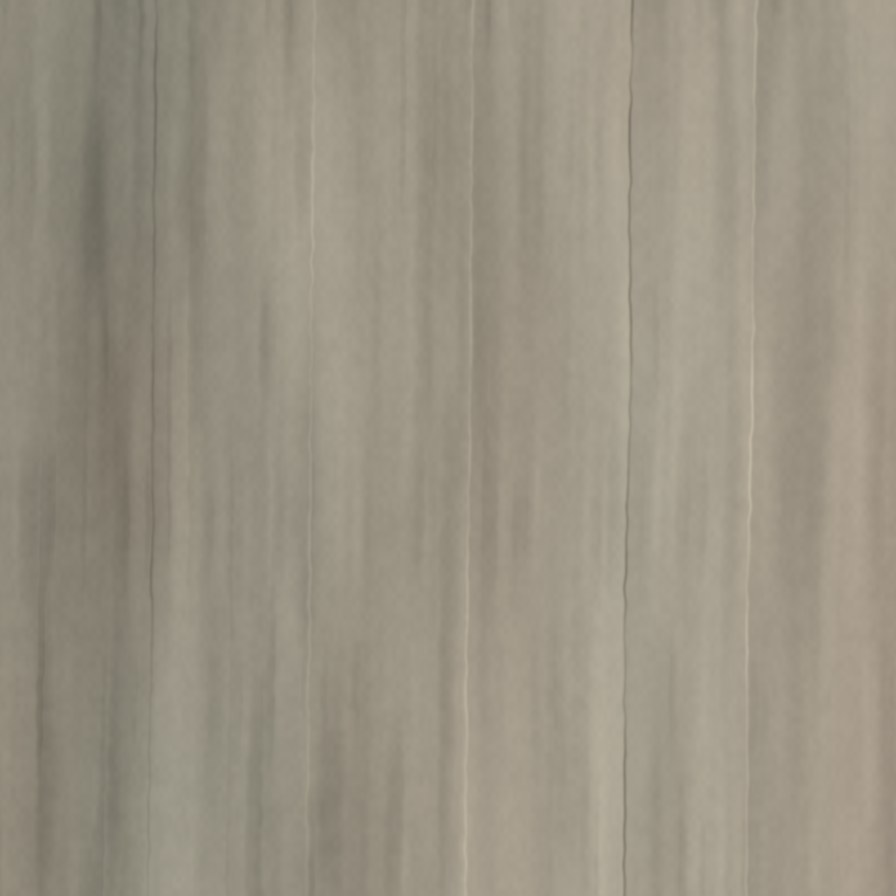
Give the GLSL for this texture, as a WebGL 2 fragment shader.

```glsl
#version 300 es
precision highp float;
// Weathered grey-beige wooden boards with soft vertical grain and thin seams.

uniform vec2 u_resolution;
out vec4 fragColor;

float hash(vec2 p) {
    return fract(sin(dot(p, vec2(127.1, 311.7))) * 43758.5453);
}

float noise(vec2 p) {
    vec2 cell = floor(p);
    vec2 f = fract(p);
    f = f * f * (3.0 - 2.0 * f);
    return mix(mix(hash(cell), hash(cell + vec2(1.0, 0.0)), f.x),
               mix(hash(cell + vec2(0.0, 1.0)), hash(cell + vec2(1.0, 1.0)), f.x), f.y);
}

// Noise centred on zero, stretched by the two frequencies
float streak(vec2 p, float across, float along, float seed) {
    return noise(vec2(p.x * across + seed, p.y * along + seed * 1.7)) - 0.5;
}

// Soft vertical grain, from broad bands to hairlines
float grain(vec2 p) {
    float tone = 0.085 * streak(p, 9.0, 1.3, 3.0);
    tone += 0.070 * streak(p, 21.0, 1.7, 17.0);
    tone += 0.050 * streak(p, 46.0, 2.6, 31.0);
    tone += 0.030 * streak(p, 105.0, 5.0, 47.0);
    float smudge = smoothstep(0.16, 0.45, streak(p, 38.0, 3.0, 71.0));
    float crack = smoothstep(0.22, 0.46, streak(p, 85.0, 5.0, 97.0));
    return tone - (0.042 * smudge + 0.026 * crack) * mix(1.25, 0.6, p.x);
}

// Each board starts dark at its left edge and brightens to the right
float boards(vec2 p) {
    float tone = 0.0;
    for (int i = 0; i < 5; i++) {
        float k = float(i);
        float d = p.x - 0.17 - 0.177 * k + 0.04 * step(3.5, k);
        float side = smoothstep(-0.002, 0.002, d);
        float strength = mix(0.5, 1.0, hash(vec2(k, 5.0))) * smoothstep(-1.0, 3.0, k);
        tone += strength * mix(0.026 * exp(d * 14.0), -0.040 * exp(-d * 14.0), side);
        // Seam line, dark on every third board and faintly lit on the others
        float line = exp(-d * d / 0.000004);
        float wear = 0.45 + noise(vec2(k * 9.0, p.y * 14.0));
        tone -= 0.11 * cos(k * 2.0944) * line * wear * mix(0.5, 1.0, k / 4.0);
    }
    return tone;
}

void main() {
    vec2 uv = gl_FragCoord.xy / u_resolution;

    // Boards lean slightly and their edges waver
    vec2 p = uv;
    p.x -= 0.011 * (uv.y - 0.5);
    p.x += 0.004 * streak(uv, 3.0, 4.0, 11.0) + 0.0028 * streak(uv, 14.0, 55.0, 23.0);

    // Light falls from the right and fades towards the top left
    float tone = 0.060 * (uv.x - 0.45) - 0.025 * (uv.y - 0.5);
    tone += grain(p) + boards(p);

    // Dark stain along the left boards
    vec2 stain = (p - vec2(0.15, 0.55)) / vec2(0.04, 0.24);
    tone -= 0.055 * exp(-dot(stain, stain)) * (0.8 + 1.4 * streak(p, 65.0, 4.0, 83.0));

    // Faint surface texture
    tone += 0.018 * streak(uv, 200.0, 130.0, 5.0) + 0.014 * streak(uv, 75.0, 50.0, 9.0);

    // Patches shift between greenish grey and pinkish beige
    float warmth = 0.6 * (uv.x - 0.5) + 0.9 * streak(p, 7.0, 2.5, 61.0);
    vec3 colour = vec3(0.599, 0.572, 0.512) + tone * vec3(1.03, 1.0, 0.93);
    colour += warmth * vec3(0.020, -0.004, -0.006);

    fragColor = vec4(clamp(colour, 0.0, 1.0), 1.0);
}
```
